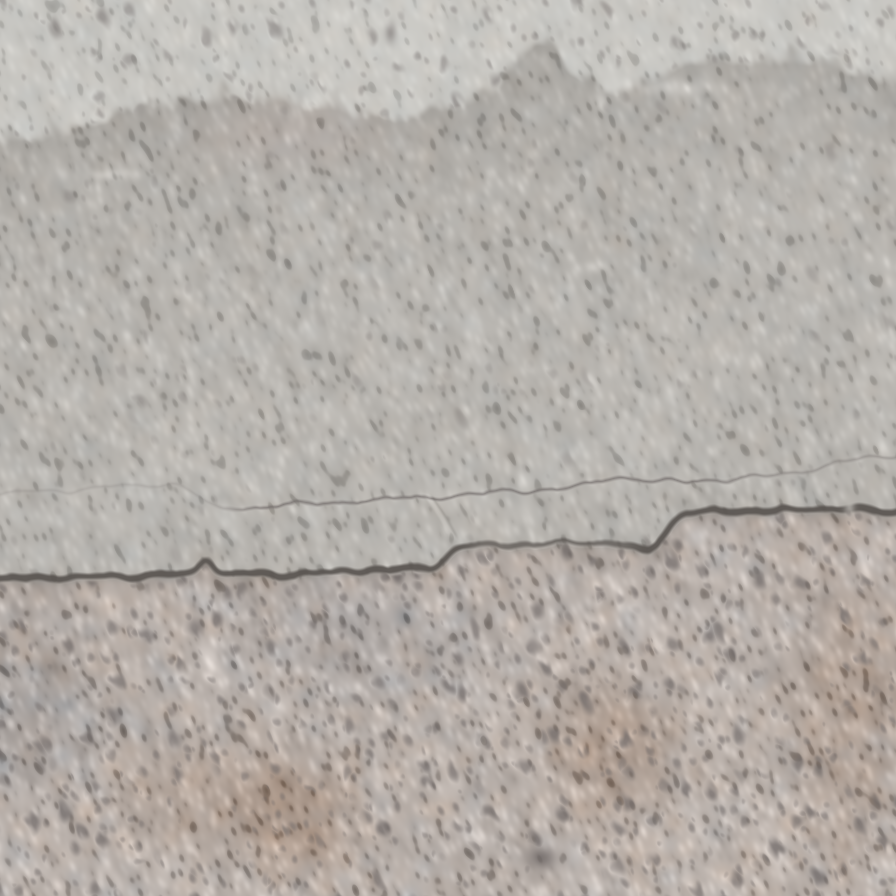
A Shadertoy shader for this texture:

```glsl
#define GRAIN_SCALE 100.0
#define GRAIN_TILT 0.42
#define GRAIN_STRETCH 0.52
#define CRACK_HALF_WIDTH 0.0036
#define HAIRLINE_HALF_WIDTH 0.0013
#define SOFTNESS 0.0024
#define PLASTER vec3(0.785, 0.780, 0.762)
#define CEMENT vec3(0.722, 0.710, 0.690)
#define STONE vec3(0.728, 0.695, 0.672)
#define RUST vec3(0.660, 0.575, 0.515)
#define PIT_COLOR vec3(0.43, 0.405, 0.40)
#define CRACK_COLOR vec3(0.34, 0.32, 0.305)

vec2 hash2(vec2 p) {
    vec2 q = vec2(dot(p, vec2(127.1, 311.7)), dot(p, vec2(269.5, 183.3)));
    return fract(sin(q) * 43758.5);
}

float bump(float x, float center, float width) {
    float d = (x - center) / width;
    return exp(-d * d);
}

float spot(vec2 p, vec2 center, vec2 size) {
    vec2 d = (p - center) / size;
    return exp(-dot(d, d));
}

// Signed soft blobs, one per cell
float grain(vec2 p) {
    vec2 cell = floor(p), f = p - cell;
    float sum = 0.0;
    for (int j = -1; j <= 1; j++)
    for (int i = -1; i <= 1; i++) {
        vec2 o = vec2(i, j);
        vec2 d = o + hash2(cell + o) - f;
        float tone = hash2(cell + o + 71.0).x * 2.0 - 1.0;
        sum += tone * exp(-4.5 * dot(d, d));
    }
    return sum;
}

// Scattered holes; density is the share of cells that hold one
float pits(vec2 p, float density) {
    vec2 cell = floor(p), f = p - cell;
    float cover = 0.0;
    for (int j = -1; j <= 1; j++)
    for (int i = -1; i <= 1; i++) {
        vec2 o = vec2(i, j);
        vec2 kind = hash2(cell + o + 19.0);
        float d = length(o + hash2(cell + o) - f);
        float radius = mix(0.16, 0.36, kind.y);
        float hole = 1.0 - smoothstep(radius * 0.2, radius * 1.35, d);
        float present = smoothstep(-0.08, 0.08, density - kind.x);
        cover = max(cover, hole * present * mix(0.4, 1.0, kind.y));
    }
    return cover;
}

// Broad mottling from layered sines
float mottle(vec2 p) {
    float sum = 0.0, gain = 0.5;
    for (int i = 0; i < 4; i++) {
        sum += gain * sin(p.x + 1.7 * sin(p.y * 0.8)) * cos(p.y + 1.3 * sin(p.x * 0.7));
        p = mat2(1.5, 1.1, -1.1, 1.5) * p + 3.7;
        gain *= 0.6;
    }
    return sum;
}

float plasterEdge(float x) {
    float y = 0.84 + 0.047 * smoothstep(-0.06, 0.23, x) + 0.053 * smoothstep(0.64, 0.83, x);
    y += 0.064 * bump(x, 0.605, 0.05) - 0.022 * bump(x, 0.44, 0.045);
    return y - 0.02 * smoothstep(0.9, 1.0, x);
}

float crackHeight(float x) {
    float y = 0.354 + 0.025 * x;
    y += 0.024 * smoothstep(0.478, 0.518, x) + 0.031 * smoothstep(0.722, 0.768, x);
    y += 0.016 * bump(x, 0.23, 0.011) - 0.003 * bump(x, 0.32, 0.05);
    y -= 0.011 * bump(x, 0.72, 0.022) + 0.006 * smoothstep(0.94, 1.0, x);
    return y + 0.0014 * sin(x * 73.0) + 0.0011 * sin(x * 151.0 + 1.0);
}

float hairlineHeight(float x) {
    float y = 0.432 + 0.06 * (x - 0.25) + 0.015 * smoothstep(0.84, 1.0, x);
    y += 0.010 * bump(x, 0.69, 0.03) + 0.032 * (1.0 - smoothstep(0.19, 0.25, x));
    return y + 0.0018 * sin(x * 61.0) + 0.0012 * sin(x * 137.0);
}

float stroke(float distanceTo, float halfWidth) {
    return 1.0 - smoothstep(halfWidth - SOFTNESS, halfWidth + SOFTNESS, abs(distanceTo));
}

void mainImage(out vec4 fragColor, in vec2 fragCoord) {
    vec2 p = fragCoord / iResolution.xy;
    float c = cos(GRAIN_TILT), s = sin(GRAIN_TILT);
    vec2 q = mat2(c, -s, s, c) * p;
    vec2 streak = q * vec2(1.0, GRAIN_STRETCH) * GRAIN_SCALE;
    float fine = grain(streak * 1.35);
    float coarse = grain(streak * 0.65 + 31.0);
    float patches = mottle(p * 9.0);

    // Three layers: plaster, cement band, exposed stone
    float above = p.y - plasterEdge(p.x) + 0.011 * grain(p * 32.0) + 0.009 * coarse + 0.005 * fine;
    float plaster = smoothstep(-0.009, 0.010, above);
    float crackY = crackHeight(p.x);
    float stone = 1.0 - smoothstep(-0.012, 0.003, p.y - crackY);
    float shade = exp(min(above, 0.0) * 13.0) * (1.0 - plaster);
    vec3 color = CEMENT + 0.015 * patches - 0.058 * shade;
    color += vec3(0.012, -0.004, -0.006) * spot(p, vec2(0.32, 0.85), vec2(0.1, 0.04));
    color = mix(color, PLASTER + 0.012 * patches, plaster);
    color = mix(color, STONE + 0.024 * patches, stone);

    // Rusty and grey stains on the stone
    float rust = spot(p, vec2(0.25, 0.11), vec2(0.12, 0.055)) + spot(p, vec2(0.34, 0.07), vec2(0.06));
    rust += spot(p, vec2(0.68, 0.16), vec2(0.07, 0.08)) + spot(p, vec2(0.95, 0.21), vec2(0.07, 0.14));
    color = mix(color, RUST, clamp(rust * (0.58 + 0.3 * patches), 0.0, 0.7) * stone);
    float grey = spot(p, vec2(0.40, 0.29), vec2(0.13, 0.07)) + spot(p, vec2(0.04, 0.19), vec2(0.07, 0.09));
    color -= vec3(0.06, 0.05, 0.04) * grey * stone;

    // Slanted grain and pits
    float rough = mix(mix(0.058, 0.038, plaster), 0.090, stone);
    color += rough * (fine + 0.55 * coarse);
    color -= mix(0.07, 0.10, stone) * smoothstep(0.35, 0.85, -fine);
    color += vec3(0.012, 0.0, -0.010) * grain(p * 42.0 + 8.0) * mix(0.5, 1.3, stone);
    vec2 pitSpace = q * vec2(1.0, 0.66);
    vec2 ragged = 0.24 * vec2(fine, coarse);
    float density = mix(mix(0.04, 0.26, plaster), 0.36 + 0.25 * patches, stone);
    float holes = pits(pitSpace * 46.0 + ragged, density);
    holes = max(holes, 0.75 * pits(pitSpace * 80.0 + 13.0 + ragged, density * 0.8));
    holes = max(holes, spot(p, vec2(0.605, 0.043), vec2(0.016, 0.012)));
    holes = max(holes, spot(p, vec2(0.436, 0.964), vec2(0.006, 0.011)));
    color = mix(color, PIT_COLOR, holes * mix(0.5, 0.74, stone));

    // Pale chips
    float chips = spot(p, vec2(0.126, 0.805), vec2(0.025, 0.006)) + spot(p, vec2(0.664, 0.702), vec2(0.014, 0.006));
    chips += spot(p, vec2(0.67, 0.887), vec2(0.009, 0.011)) + 0.8 * spot(p, vec2(0.75, 0.902), vec2(0.05, 0.010));
    color += 0.13 * chips * (0.8 + 0.5 * fine);

    // Hairline crack and the short branch below it
    float wobble = 0.0016 * coarse + 0.0008 * fine;
    float hairline = stroke(p.y - hairlineHeight(p.x) + wobble, HAIRLINE_HALF_WIDTH);
    float strength = mix(0.18, 0.75, smoothstep(0.23, 0.30, p.x)) * mix(1.0, 0.5, smoothstep(0.76, 0.9, p.x));
    color = mix(color, PIT_COLOR, hairline * strength);
    float branch = p.x - 0.475 - 0.6 * (0.45 - p.y) + wobble;
    float branchSpan = smoothstep(0.395, 0.405, p.y) * (1.0 - smoothstep(0.442, 0.452, p.y));
    color += 0.06 * branchSpan * (stroke(branch, 0.003) - stroke(branch - 0.006, 0.0015));

    // Main crack, with thickness measured across its slope
    float slope = (crackHeight(p.x + 0.002) - crackHeight(p.x - 0.002)) / 0.004;
    float gap = (p.y - crackY + wobble) / sqrt(1.0 + slope * slope);
    float thin = smoothstep(0.51, 0.54, p.x) * (1.0 - smoothstep(0.69, 0.72, p.x));
    float width = CRACK_HALF_WIDTH * (1.0 - 0.3 * thin + 0.16 * sin(p.x * 47.0));
    float opening = 1.0 - 0.75 * bump(p.x, 0.948, 0.006);
    color -= 0.07 * exp(-abs(gap + 0.006) * 130.0) * opening;
    color = mix(color, CRACK_COLOR, stroke(gap, width) * opening * (0.9 - 0.2 * thin));

    fragColor = vec4(clamp(color, 0.0, 1.0), 1.0);
}
```
